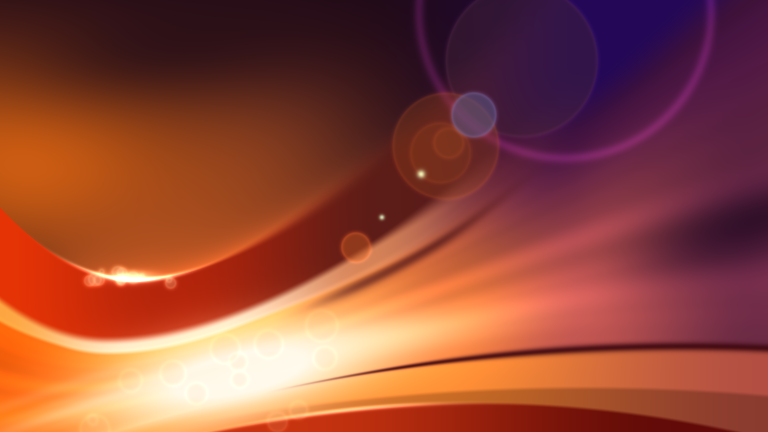
Give the GLSL for this background, as a Shadertoy shader.

```glsl
// Abstract sunset waves: glowing ribbons, a hot light core and lens flare discs.
#define GLOW vec2(.555, .135)
#define SPARK vec2(.305, .358)
#define STREAKS .25
#define BOKEH 26
#define CREAM vec3(1, .95, .84)
#define GOLD vec3(1, .7, .28)
#define AMBER vec3(.6, .27, .1)
#define INDIGO vec3(.14, .03, .34)
#define PLUM vec3(.25, .07, .23)

float hash(float n) {
    n = fract(n * .1031);
    n *= n + 33.33;
    return fract(n * (n + n));
}

float noise(float x) {
    float i = floor(x);
    return mix(hash(i + 50.), hash(i + 51.), smoothstep(0., 1., x - i));
}

// Soft elliptical spot, sheared along a slope
float blob(vec2 p, vec2 center, vec2 radius, float slope) {
    vec2 q = p - center;
    q.y -= slope * q.x;
    q /= radius;
    return exp(-dot(q, q));
}

float valley(float x, vec2 low, float left, float right, float flatten) {
    float d = x - low.x;
    return low.y + d * d * (d < 0. ? left : right / (1. + flatten * d));
}

float hill(float x, vec2 top, float bend) {
    return top.y - bend * (x - top.x) * (x - top.x);
}

float below(float height, float soft) { return 1. - smoothstep(-soft, soft, height); }

float line(float d, float width) { return exp(-d * d / (width * width)); }

// Translucent lens disc with a faint rim
vec3 flare(vec3 col, vec2 p, vec2 center, float radius, vec3 tint, float alpha) {
    float d = length(p - center) - radius;
    col = mix(col, tint, alpha * below(d, .003));
    return col + tint * line(d, .005) * alpha * .35;
}

// Dark sky with warm clouds
vec3 upperField(vec2 p) {
    vec3 col = mix(vec3(.11, .03, .09), INDIGO, smoothstep(.8, 1.6, p.x));
    col = mix(col, vec3(.42, .19, .13), blob(p, vec2(.58, .62), vec2(.32, .23), .15));
    col = mix(col, vec3(.8, .36, .07), blob(p, vec2(.06, .62), vec2(.48, .27), -.1));
    col = mix(col, vec3(.72, .33, .13), .7 * blob(p, vec2(.36, .42), vec2(.3, .15), .2));
    return mix(col, vec3(.16, .06, .09), .75 * blob(p, vec2(.42, .91), vec2(.33, .12), .15));
}

// Red band between the waves, cooling into violet
vec3 middleBand(vec2 p) {
    vec3 col = mix(vec3(.9, .2, .02), vec3(.7, .14, .04), smoothstep(0., .4, p.x));
    col = mix(col, vec3(.36, .11, .09), smoothstep(.4, .9, p.x));
    return mix(col, mix(PLUM, INDIGO, smoothstep(.55, .85, p.y)), smoothstep(.9, 1.35, p.x));
}

// Fan of light; t runs from the dark line to the ribbon
vec3 lightFan(vec2 p, float t) {
    vec3 col = mix(vec3(.97, .37, .04), vec3(.99, .66, .3), smoothstep(0., .5, p.x));
    col = mix(col, vec3(.92, .46, .23), smoothstep(.6, 1.05, p.x));
    col = mix(col, vec3(.8, .35, .34), smoothstep(1.05, 1.35, p.x));
    col = mix(col, vec3(.46, .18, .29), smoothstep(1.35, 1.75, p.x));
    col = mix(col, PLUM, smoothstep(.28, .85, t) * smoothstep(.85, 1.35, p.x));
    col = mix(col, PLUM * .7, .85 * blob(p, vec2(1.74, .48), vec2(.28, .1), .3));
    return col * (1. + STREAKS * (noise(t * 13. + p.x) - .5));
}

void mainImage(out vec4 fragColor, in vec2 fragCoord) {
    vec2 p = fragCoord / iResolution.y;
    float x = p.x, px = 1. / iResolution.y;
    float wave = p.y - valley(x, vec2(.3125, .352), 1.72, 1.35, .9);
    float ribbonY = valley(x, vec2(.25, .212), 1.5, .82, .65);
    float darkY = hill(x, vec2(1.58, .198), .115);
    float ribbon = p.y - ribbonY, dark = p.y - darkY;

    // First wave with its lit rim
    vec3 col = upperField(p);
    float rim = exp(-max(wave, 0.) / .035) * smoothstep(.1, .35, x) * below(x - .78, .27);
    col += AMBER * .7 * rim;
    col = mix(col, middleBand(p), below(wave, px + .09 * smoothstep(.4, 1.3, x)));
    col += CREAM * line(wave, .005) * line(x - SPARK.x, .11);

    // Fan, shaded groove and ribbon
    float thick = .03 + .04 * below(x, .15) + .05 * smoothstep(.55, 1.1, x);
    float soft = px + .004 + .07 * smoothstep(.8, 1.5, x);
    col = mix(col, lightFan(p, dark / max(ribbonY - darkY, .05)), below(ribbon + thick * .8, soft));
    float groove = line(ribbon + thick + .018, .018) * smoothstep(.62, .85, x) * below(x - 1.15, .15);
    col = mix(col, vec3(.3, .08, .09), .75 * groove);
    vec3 silk = mix(GOLD, CREAM, smoothstep(0., .3, x));
    silk = mix(silk, vec3(.88, .55, .37), smoothstep(.5, .85, x));
    silk = mix(silk, vec3(.48, .18, .26), smoothstep(.85, 1.2, x));
    float band = below(ribbon, soft + .006) * below(-ribbon - thick, soft);
    col = mix(col, silk, .9 * band * below(x - 1.18, .22));

    // Lower bands
    vec3 lower = mix(vec3(.97, .54, .2), vec3(.7, .31, .26), smoothstep(1., 1.78, x));
    col = mix(col, lower, below(dark, .004));
    float shelf = below(p.y - hill(x, vec2(1.35, .102), .1), .006);
    col = mix(col, lower * vec3(.78, .75, .7), shelf * smoothstep(.3, .8, x));

    // Hot light core, its halo and rays
    col += vec3(.4, .22, .07) * blob(p, GLOW, vec2(.55, .11), .2);
    col = mix(col, vec3(1, .88, .62), .8 * blob(p, vec2(.82, .205), vec2(.28, .045), .16));
    col = mix(col, vec3(1, .98, .93), min(1., 1.35 * blob(p, GLOW, vec2(.27, .085), .2)));
    col = mix(col, CREAM, .6 * noise(dark * 48.) * blob(p, vec2(.35, .08), vec2(.35, .07), .2));

    // Red hill and dark line
    float mound = p.y - hill(x, vec2(1.1, .066), .18);
    vec3 red = mix(vec3(.78, .2, .06), vec3(.38, .04, .03), smoothstep(.65, 1.6, x));
    col = mix(col, red, below(mound, .003 + px));
    col += CREAM * .5 * line(mound, .005) * line(x - .8, .2);
    float lineWidth = mix(.003, .01, smoothstep(.7, 1.4, x));
    col = mix(col, vec3(.24, .03, .06), .9 * line(dark, lineWidth) * smoothstep(.6, .95, x));

    // Bokeh: odd ones on the wave rim, even ones around the core
    for (int i = 0; i < BOKEH; i++) {
        float n = float(i) * 7., odd = float(i % 2);
        vec2 jitter = vec2(hash(n + 1.), hash(n + 2.)) - .5;
        vec2 c = mix(GLOW, SPARK, odd) + jitter * mix(vec2(.75, .26), vec2(.23, .03), odd);
        float r = (.4 + hash(n + 3.)) * mix(.028, .012, odd);
        col = flare(col, p, c, r, vec3(1, .8, .6), mix(.12, .25, odd));
    }
    col += CREAM * .6 * blob(p, SPARK, vec2(.05, .013), 0.);

    // Lens flare
    col += PLUM * .6 * line(length(p - vec2(1.308, .972)) - .338, .012);
    col = flare(col, p, vec2(1.208, .859), .176, vec3(.27, .14, .22), .45);
    col = flare(col, p, vec2(1.032, .662), .123, AMBER, .3);
    col = flare(col, p, vec2(1.02, .646), .07, AMBER, .22);
    col = flare(col, p, vec2(1.039, .669), .035, AMBER, .25);
    col = flare(col, p, vec2(1.097, .734), .052, vec3(.36, .34, .52), .55);
    col = flare(col, p, vec2(.824, .428), .034, AMBER * 1.3, .45);
    float glints = blob(p, vec2(.975, .597), vec2(.009), 0.) + blob(p, vec2(.884, .497), vec2(.006), 0.);
    fragColor = vec4(clamp(col + vec3(.45, .75, .6) * glints, 0., 1.), 1);
}
```
